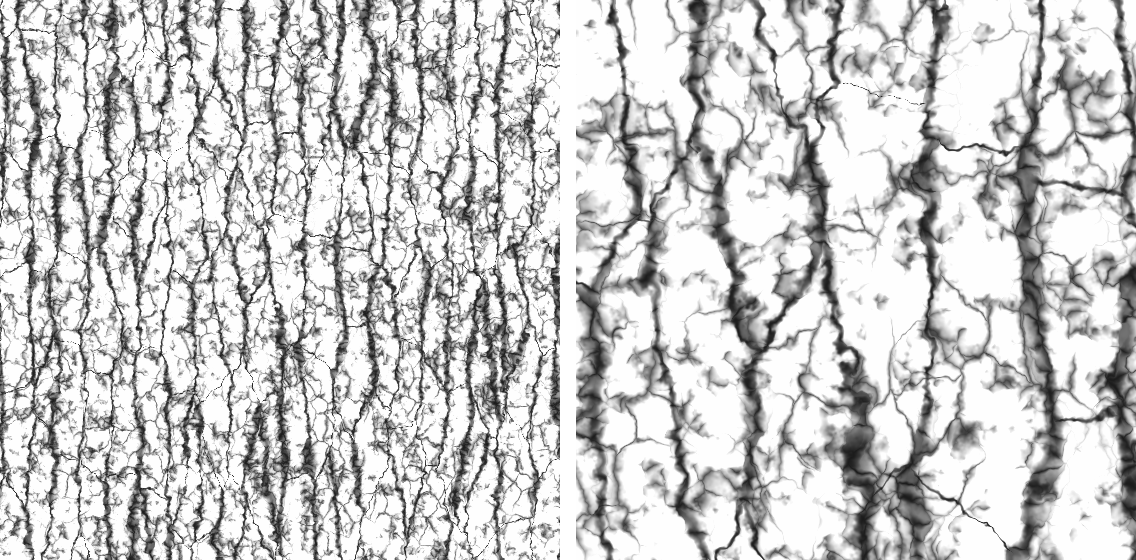
Left: the whole. Right: its middle third, enlarged.
Reproduce this texture map procedurally as a Shadertoy shader.

```glsl
// Pale tree bark: broken upright fissures, thin cross cracks and grey crumbly specks.

const vec2  PLATE_SCALE   = vec2(20.0, 5.5);      // bark plates per canvas
const vec2  PLATE_JITTER  = vec2(0.60, 0.95);
const vec2  PLATE_WIDTHS  = vec2(0.0018, 0.0078); // level and upright fissures
const vec2  SPLIT_SCALE   = vec2(36.0, 25.0);     // short splits in the plates
const vec2  SPLIT_WIDTHS  = vec2(0.0017, 0.0025);
const vec2  CRUMB_SCALE   = vec2(88.0, 80.0);     // tiny crumbs
const vec2  CRUMB_WIDTHS  = vec2(0.0020);
const vec2  BREAK_SCALE   = vec2(24.0, 13.0);     // where fissures fade out
const float BEND_FREQ     = 17.0;
const float BEND_SIZE     = 0.0042;
const float GRIT_FREQ     = 68.0;
const float GRIT_SIZE     = 0.0160;
const float STAIN_FREQ    = 9.0;
const float FISSURE_DEPTH = 0.95;
const float SPLIT_DEPTH   = 0.85;
const float HALO_DEPTH    = 0.85;
const float SPECK_DEPTH   = 0.85;
const float STAIN_DEPTH   = 0.55;
const float BLEACH        = 0.125;                // faint grime lost to white
const float CONTRAST      = 1.6;
const vec3  PLATE_COLOR   = vec3(0.997);
const vec3  FISSURE_COLOR = vec3(0.10);

vec2 hash2(vec2 p) {
    vec3 q = fract(p.xyx * vec3(0.1031, 0.1030, 0.0973));
    q += dot(q, q.yzx + 33.33);
    return fract((q.xx + q.yz) * q.zy);
}

// Two channels of smooth lattice noise
vec2 noise2(vec2 p) {
    vec2 c = floor(p), f = p - c;
    f = f * f * (3.0 - 2.0 * f);
    vec2 low = mix(hash2(c), hash2(c + vec2(1, 0)), f.x);
    vec2 high = mix(hash2(c + vec2(0, 1)), hash2(c + vec2(1, 1)), f.x);
    return mix(low, high, f.y);
}

vec2 layeredNoise(vec2 p) {
    vec2 sum = vec2(0.0);
    float amp = 0.5;
    for (int i = 0; i < 4; i++) {
        sum += amp * noise2(p);
        p = mat2(1.6, 1.2, -1.2, 1.6) * p + 17.0;
        amp *= 0.52;
    }
    return sum;
}

// Layered sines, turned and fed back at each octave
vec2 wobble(vec2 p) {
    const mat2 turn = mat2(0.8, 0.6, -0.6, 0.8);
    vec2 sum = vec2(0.0);
    float amp = 1.0;
    for (int i = 0; i < 4; i++) {
        p = turn * p * 1.9 + 1.3;
        sum += amp * sin(p.yx + 1.6 * sum.yx + float(i));
        amp *= 0.58;
    }
    return sum;
}

vec2 seed(vec2 cell, vec2 jitter) {
    return cell + 0.5 + jitter * (hash2(cell) - 0.5);
}

// Distance to the nearest cell border, in units of that border's own width
float crack(vec2 p, vec2 scale, vec2 jitter, vec2 widths) {
    vec2 x = p * scale;
    vec2 base = floor(x), home = base, toHome = vec2(0.0);
    float nearest = 1e3;
    for (int j = -1; j <= 1; j++)
    for (int i = -1; i <= 1; i++) {
        vec2 cell = base + vec2(i, j);
        vec2 d = seed(cell, jitter) - x;
        if (dot(d, d) < nearest) {
            nearest = dot(d, d);
            home = cell;
            toHome = d;
        }
    }
    float ratio = 1e3;
    for (int j = -2; j <= 2; j++)
    for (int i = -2; i <= 2; i++) {
        if (i == 0 && j == 0) continue;
        vec2 cell = home + vec2(i, j);
        vec2 d = seed(cell, jitter) - x;
        vec2 normal = normalize(d - toHome);
        float dist = dot(0.5 * (d + toHome), normal) / length(normal * scale);
        float upright = smoothstep(0.3, 0.9, abs(normal.x));
        float width = mix(widths.x, widths.y, upright);
        width *= mix(0.35, 1.1, hash2(cell + home + 7.0).x);
        ratio = min(ratio, dist / max(width, 0.8 / iResolution.y));
    }
    return ratio;
}

void mainImage(out vec4 fragColor, in vec2 fragCoord) {
    vec2 p = fragCoord / iResolution.y;

    // Rough, bent domain
    vec2 grit = layeredNoise(p * GRIT_FREQ);
    vec2 q = p + BEND_SIZE * wobble(p * BEND_FREQ) + GRIT_SIZE * (grit - 0.46);

    // Fissures between plates, broken along their length, with a soft halo
    vec2 gaps = noise2(p * BREAK_SCALE);
    float plate = crack(q, PLATE_SCALE, PLATE_JITTER, PLATE_WIDTHS);
    plate /= mix(0.35, 1.1, smoothstep(0.15, 0.65, gaps.x));
    float fissure = 1.0 - smoothstep(0.0, 1.2, plate);
    float halo = exp(-1.05 * plate);

    // Short splits that come and go
    vec2 patches = noise2(p * 34.0 + 5.0);
    float split = crack(q + 3.0, SPLIT_SCALE, vec2(0.95), SPLIT_WIDTHS);
    split = exp(-1.1 * split) * smoothstep(0.25, 0.75, patches.x);

    // Crumbs show inside fissures, specks and stains
    float crumb = exp(-crack(q + 9.0, CRUMB_SCALE, vec2(0.95), CRUMB_WIDTHS));
    float speck = smoothstep(0.47, 0.78, grit.x + 0.15 * (patches.y - 0.5));
    float stain = smoothstep(1.2, 2.2, wobble(p * STAIN_FREQ + 2.0).x);
    float grime = HALO_DEPTH * halo + SPECK_DEPTH * speck + STAIN_DEPTH * stain;

    float dark = FISSURE_DEPTH * fissure * (0.5 + 0.75 * crumb)
               + SPLIT_DEPTH * split + grime * (0.22 + 1.0 * crumb);
    dark = 1.0 - exp(-CONTRAST * max(dark - BLEACH, 0.0));
    fragColor = vec4(mix(PLATE_COLOR, FISSURE_COLOR, dark), 1.0);
}
```
